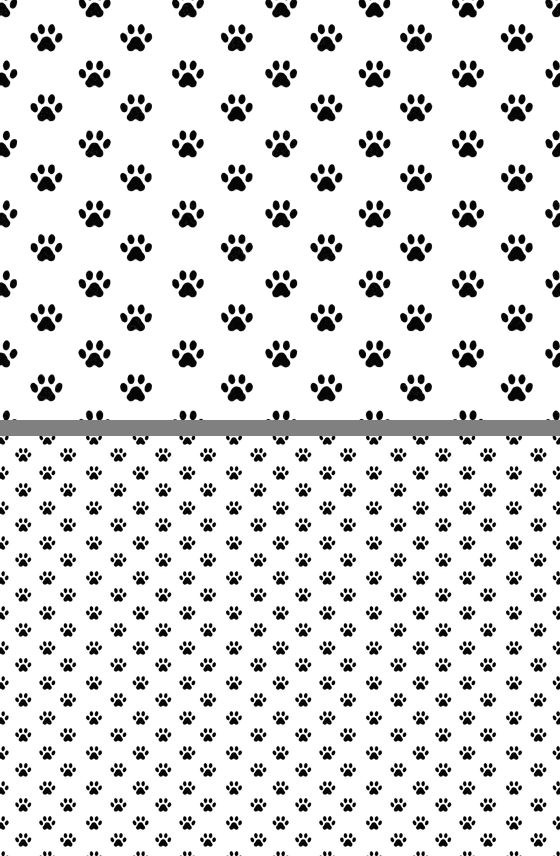
Top: one tile. Bottom: repeated 2 by 2.
A Shadertoy shader for this pattern:

```glsl
// Black paw prints on white, in two interleaved rows of a 6 x 6 grid.
// Each paw is a signed distance: four tilted ellipses plus a two-legged pad,
// with a slightly uneven outline and faint grey flecks. Cell ids wrap, so it tiles.

#define REPEATS    vec2(6.0, 6.0)     // cells across and down
#define CELL       vec2(1.0, 0.75)    // cell size, in columns
#define ROW_A      vec2(0.012, 0.707) // paw centre of the even rows
#define ROW_B      vec2(0.496, 0.344) // paw centre of the staggered rows
#define STAGGER    0.046              // sideways drift over three columns
#define PAW_SIZE   0.172              // half width of a paw
#define WOBBLE     0.010              // unevenness of the outline
#define FLECK      0.07               // brightness of worn flecks
#define SOFTNESS   0.75               // edge blur, in pixels
#define INK        vec3(0.02)
#define PAPER      vec3(1.0)

vec2 hash2(vec2 p) {
    vec3 h = fract(p.xyx * vec3(0.1031, 0.1030, 0.0973));
    h += dot(h, h.yzx + 33.33);
    return fract((h.xx + h.yz) * h.zy);
}

// Distance to the nearest scattered point.
float cellular(vec2 p) {
    vec2 cell = floor(p);
    float nearest = 2.0;
    for (int y = -1; y <= 1; y++)
    for (int x = -1; x <= 1; x++) {
        vec2 c = cell + vec2(x, y);
        nearest = min(nearest, length(c + hash2(c) - p));
    }
    return nearest;
}

float smoothMin(float a, float b, float k) {
    float h = max(k - abs(a - b), 0.0) / k;
    return min(a, b) - h * h * k * 0.25;
}

float ellipse(vec2 p, vec2 r) {
    float k0 = max(length(p / r), 1e-3);
    float k1 = max(length(p / (r * r)), 1e-3);
    return k0 * (k0 - 1.0) / k1;
}

// Tapered capsule from the top of the pad to one lower lobe.
float padLeg(vec2 p) {
    vec2 top = vec2(0.0, -0.24), leg = vec2(0.30, -0.33);
    float t = clamp(dot(p - top, leg) / dot(leg, leg), 0.0, 1.0);
    return length(p - top - leg * t) - mix(0.28, 0.26, t);
}

float paw(vec2 p, vec2 seed) {
    // main pad: mirrored legs leave a shallow notch below
    float d = smoothMin(padLeg(p), padLeg(vec2(-p.x, p.y)), 0.2);

    // toes fan out along an arc
    for (int i = 0; i < 4; i++) {
        float t = float(i) - 1.5;
        vec2 q = p - vec2(0.01 + 0.815 * sin(0.8 * t), 0.6 - 0.26 * t * t);
        vec2 axis = vec2(sin(0.25 * t), cos(0.25 * t));
        q = vec2(dot(q, vec2(axis.y, -axis.x)), dot(q, axis));
        vec2 vary = 0.97 + 0.06 * hash2(seed + float(i) * 7.0);
        d = min(d, ellipse(q, vec2(0.212, 0.305) * vary));
    }

    // hand-inked outline
    vec2 phase = 6.283 * hash2(seed + 41.0);
    return d + WOBBLE * (sin(9.0 * p.x + phase.x) * sin(8.0 * p.y + phase.y)
                       + 0.5 * sin(17.0 * (p.x - p.y) + phase.x));
}

// Paints one set of rows over the colour beneath.
vec3 pawLayer(vec3 under, vec2 pos, vec2 centre, float stagger, float pixel) {
    vec2 g = (pos - centre) / CELL + 0.5;
    vec2 id = mod(floor(g), REPEATS);
    vec2 p = (fract(g) - 0.5) * CELL;
    p.x += stagger * sin(2.0944 * id.x);
    p /= PAW_SIZE;

    vec2 seed = id + 100.0 * centre;
    float blur = SOFTNESS * pixel / PAW_SIZE;
    float cover = 1.0 - smoothstep(-blur, blur, paw(p, seed));

    float spot = 1.0 - smoothstep(0.05, 0.4, cellular(p * 4.0 + 13.0 * seed));
    vec3 ink = INK + FLECK * spot * hash2(seed + 5.0).x;
    return mix(under, ink, cover);
}

void mainImage(out vec4 fragColor, in vec2 fragCoord) {
    vec2 canvas = REPEATS * CELL;
    vec2 pos = fragCoord / iResolution.xy * canvas;
    float pixel = canvas.y / iResolution.y;

    vec3 color = pawLayer(PAPER, pos, ROW_A, 0.0, pixel);
    color = pawLayer(color, pos, ROW_B, STAGGER, pixel);
    fragColor = vec4(color, 1.0);
}
```
